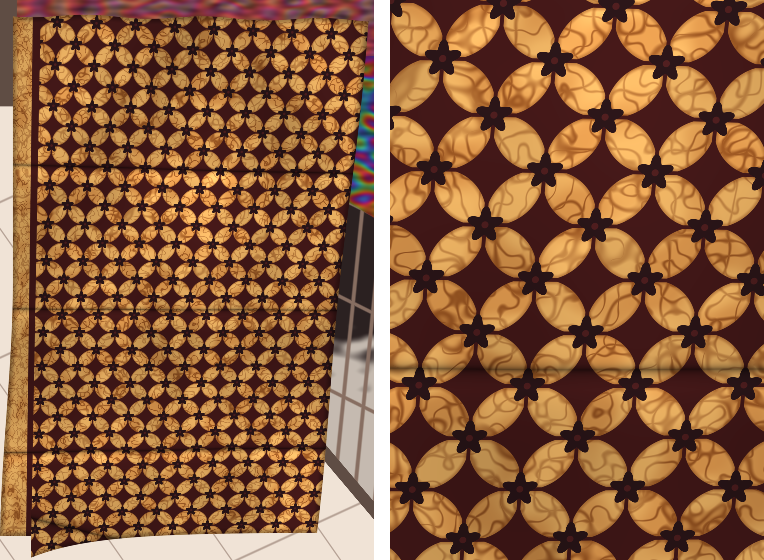
Left: the whole. Right: its middle third, enlarged.
A Shadertoy shader for this pattern:

```glsl
// A hanging printed cloth: a lattice of gold leaves meeting at small dark flowers,
// with a gold selvage, creases and a shop behind it. The print is a square lattice
// of lens distances, warped to the cloth's taper; gradient noise draws the crackle.

const float COLUMNS = 8.34;           // repeats across the printed panel
const float ROW_RATE = 12.77;         // repeats down: ROW_RATE*y + ROW_SQUEEZE*y*y
const float ROW_SQUEEZE = 3.0;
const vec2 PHASE = vec2(0.94, 0.135);
const float COLUMN_LEAN = 0.35;
const float LEAF_HALF_WIDTH = 0.25;   // in lattice edges
const float FLOWER_RADIUS = 0.185;
const float EDGE_LENGTH = 0.047;      // lattice edge in canvas heights
const float CRACK_WIDTH = 0.09;

const vec3 MAROON = vec3(0.24, 0.085, 0.085);
const vec3 FLOWER = vec3(0.15, 0.075, 0.085);
const vec3 GOLD   = vec3(0.86, 0.65, 0.36);
const vec3 BROWN  = vec3(0.53, 0.29, 0.11);
const vec3 FLOOR  = vec3(0.94, 0.89, 0.84);
const vec3 TAUPE  = vec3(0.53, 0.43, 0.38);
const vec3 PINK   = vec3(0.80, 0.33, 0.37);

vec2 hash2(vec2 p) {
    vec3 q = fract(p.xyx * vec3(0.1031, 0.1030, 0.0973));
    q += dot(q, q.yzx + 33.33);
    return fract((q.xx + q.yz) * q.zy);
}

float corner(vec2 cell, vec2 f, vec2 o) {
    return dot(hash2(cell + o) * 2.0 - 1.0, f - o);
}

float gradientNoise(vec2 p) {
    vec2 i = floor(p), f = p - i;
    vec2 s = f * f * f * (f * (f * 6.0 - 15.0) + 10.0);
    return mix(mix(corner(i, f, vec2(0)), corner(i, f, vec2(1, 0)), s.x),
               mix(corner(i, f, vec2(0, 1)), corner(i, f, vec2(1)), s.x), s.y);
}

float cover(float d, float aa) { return 1.0 - smoothstep(-0.5 * aa, 0.5 * aa, d); }

// Gold dye broken by brown veins, heavier in some patches
vec3 crackledGold(vec2 p, float wear) {
    float fine = abs(gradientNoise(p * 3.7 + 7.0));
    float broad = abs(gradientNoise(p * 1.9 + 31.0));
    float veins = 1.0 - smoothstep(0.0, CRACK_WIDTH, min(fine, broad * 1.4));
    float patchy = smoothstep(-0.15, 0.25, gradientNoise(p * 1.3) + 0.3 * (wear - 0.5));
    vec3 dye = mix(GOLD, BROWN * 1.25, 0.4 * patchy);
    return mix(dye, BROWN, veins * mix(0.45, 0.95, patchy));
}

// Leaves lie on the lattice edges, flowers on its points
vec3 leafPrint(vec2 w, float aa) {
    vec2 id = floor(w + 0.5), p = w - id, a = abs(p);
    bool across = a.x > a.y;
    float along = max(a.x, a.y), side = min(a.x, a.y);
    vec2 edge = 2.0 * id + (across ? vec2(sign(p.x), 0) : vec2(0, sign(p.y)));
    float depth = (0.25 - LEAF_HALF_WIDTH * LEAF_HALF_WIDTH) / (2.0 * LEAF_HALF_WIDTH);
    float leaf = length(vec2(along - 0.5, side + depth)) - depth - LEAF_HALF_WIDTH;
    leaf = max(leaf, 0.025 - 0.707 * (along - side));
    float wear = hash2(edge + 200.0).x;
    vec3 gold = crackledGold(w + 50.0, wear) * (0.92 + 0.16 * wear);
    gold = mix(gold, BROWN, 0.5 * smoothstep(-0.06, 0.0, leaf));
    vec3 col = mix(MAROON, gold, cover(leaf, aa));
    float petals = length(p) - FLOWER_RADIUS - 0.055 * cos(5.0 * atan(p.y, p.x) + 0.8);
    col = mix(col, FLOWER, cover(petals, aa));
    return mix(col, MAROON * 1.4, 0.7 * cover(length(p) - 0.045, aa));
}

// Tiled floor, bright goods and a wire rack
vec3 shop(vec2 p, float px) {
    vec2 tile = abs(fract(vec2(p.y - 1.43 * p.x, p.y + 0.46 * p.x) * 3.6 + vec2(0.03, 0.2)) - 0.5) / 3.6;
    vec3 col = mix(FLOOR, TAUPE, 0.55 * cover(min(tile.x, tile.y) - 0.002, 2.0 * px));
    float n = gradientNoise(p * vec2(22.0, 38.0));
    vec3 goods = 0.45 + 0.35 * cos(9.0 * n + 14.0 * p.y + vec3(0.0, 2.0, 3.6));
    goods = mix(goods, PINK, p.y < 0.1 ? 0.75 : 0.15);
    goods *= 0.7 + 0.5 * gradientNoise(p * vec2(30.0, 90.0));
    vec3 inside = mix(vec3(0.17, 0.13, 0.13), FLOOR * 0.82, smoothstep(0.58, 0.66, p.y + 0.1 * n));
    float bars = min(abs(fract((p.x + 0.1 * p.y) / 0.037) - 0.5) * 0.037,
                     abs(fract((p.y - 0.5 * p.x + 0.038) / 0.176) - 0.5) * 0.176);
    inside = mix(inside, TAUPE, cover(bars - 0.0035, 2.0 * px));
    float rackTop = p.y - 0.36 - 0.6 * (p.x - 0.62);
    vec3 stall = mix(inside, goods, cover(rackTop, 2.0 * px));
    float rackFoot = p.y - 0.80 - 1.18 * (p.x - 0.573);
    stall = mix(stall, TAUPE * 0.7, cover(abs(rackFoot) - 0.016, px));
    col = mix(col, stall, step(0.5, p.x) * cover(rackFoot - 0.016, px));
    col = mix(col, goods, cover(p.y - 0.05, px));
    return mix(col, TAUPE * 0.7, cover(max(p.x - 0.03, p.y - 0.19), px));
}

void mainImage(out vec4 fragColor, in vec2 fragCoord) {
    float px = 1.0 / iResolution.y;
    vec2 p = vec2(fragCoord.x, iResolution.y - fragCoord.y) * px; // y runs down

    // Cloth outline and its vertical bands
    float left = 0.023 - 0.023 * smoothstep(0.5, 0.98, p.y);
    float stripe = 0.059 - 0.013 * p.y;
    float panel = 0.073 - 0.018 * p.y;
    float right = 0.661 - 0.102 * p.y + 0.003 * sin(9.0 * p.y);
    float top = 0.027 + 0.014 * p.x + 0.003 * sin(30.0 * p.x);
    float hem = p.x < 0.055 ? 0.957 : 0.951 + 0.045 * exp(-9.0 * (p.x - 0.055));
    float cloth = max(max(left - p.x, p.x - right), max(top - p.y, p.y - hem));

    // Warp the lattice with the taper, sag and tilt
    float y = p.y - mix(0.05, -0.03, p.y) * (p.x - 0.33);
    y += 0.003 * gradientNoise(p * 6.0);
    vec2 uv = vec2((p.x - panel) / (right - panel) * COLUMNS + COLUMN_LEAN * p.y,
                   ROW_RATE * y + ROW_SQUEEZE * y * y) - PHASE;
    vec3 fabric = leafPrint(vec2(uv.x + uv.y, uv.x - uv.y), px / EDGE_LENGTH);
    fabric = mix(fabric, MAROON, cover(p.x - panel, px));
    fabric = mix(fabric, crackledGold(p * vec2(34.0, 24.0), 0.4) * 0.96, cover(p.x - stripe, px));

    // Creases, soft folds and the overlapping lower hem
    for (int i = 0; i < 3; i++) {
        float crease = y - (0.303 + 0.25 * float(i));
        fabric *= 1.0 - 0.5 * exp(-abs(crease) / 0.0025);
        fabric *= 1.0 + 0.12 * exp(-abs(crease - 0.012) / 0.012);
    }
    fabric *= 1.0 + 0.28 * gradientNoise(p * vec2(7.0, 4.0) + 3.0);
    float fold = p.y - 0.925 - 0.25 * (p.x - 0.055);
    fabric *= 1.0 - 0.55 * exp(-abs(fold) / 0.004) * step(0.055, p.x);
    fabric *= 1.0 - 0.3 * smoothstep(-0.012, 0.0, cloth);

    fragColor = vec4(clamp(mix(shop(p, px), fabric, cover(cloth, px)), 0.0, 1.0), 1.0);
}
```
